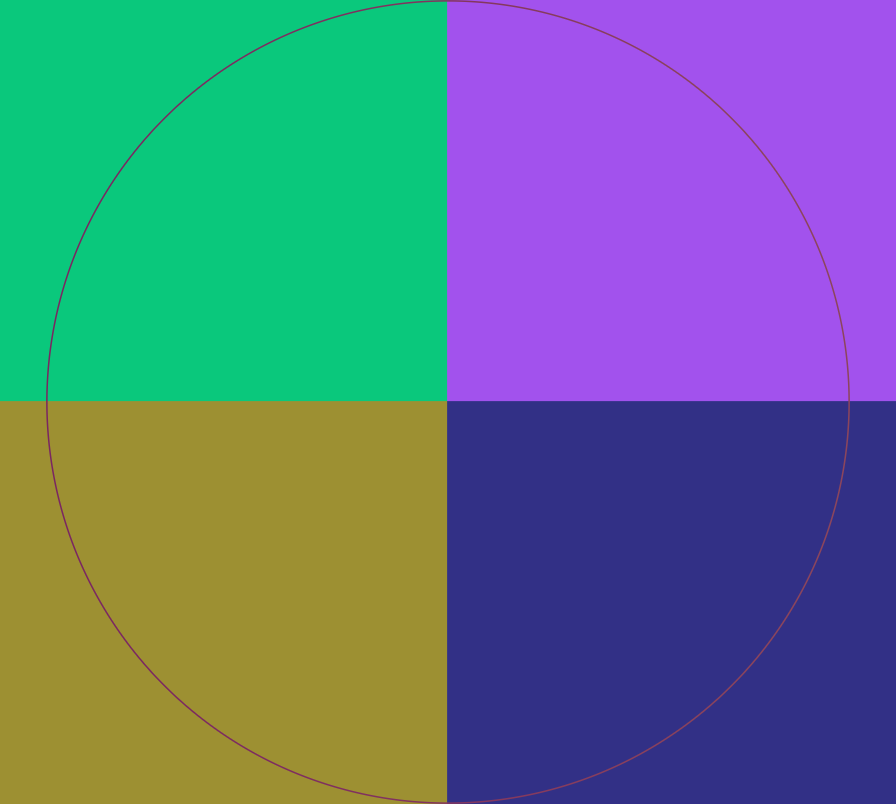
Reproduce this background procedurally as a Shadertoy shader.

```glsl
const vec3 GREEN = vec3(0.04, 0.785, 0.485);
const vec3 VIOLET = vec3(0.635, 0.32, 0.93);
const vec3 OLIVE = vec3(0.615, 0.565, 0.195);
const vec3 NAVY = vec3(0.195, 0.19, 0.525);
const vec3 RING_LEFT = vec3(0.48, 0.15, 0.38);
const vec3 RING_RIGHT = vec3(0.55, 0.27, 0.36);

// Lengths are fractions of the canvas height, measured from its centre.
const vec2 SPLIT = vec2(-0.0011, 0.0011);
const float RING_RADIUS = 0.4989;
const float RING_WIDTH = 0.0019;

// Coverage of the positive side of a signed distance, one pixel soft.
float coverage(float signedDistance, float pixel) {
    return clamp(signedDistance / pixel + 0.5, 0.0, 1.0);
}

void mainImage(out vec4 fragColor, in vec2 fragCoord) {
    float pixel = 1.0 / iResolution.y;
    vec2 p = (fragCoord - 0.5 * iResolution.xy) * pixel;

    // Four flat quadrants
    float right = coverage(p.x - SPLIT.x, pixel);
    float upper = coverage(p.y - SPLIT.y, pixel);
    vec3 color = mix(mix(OLIVE, NAVY, right), mix(GREEN, VIOLET, right), upper);

    // Hairline ring, tinted from left to right
    float ringDistance = abs(length(p) - RING_RADIUS);
    float ring = coverage(0.5 * RING_WIDTH - ringDistance, pixel);
    vec3 ringColor = mix(RING_LEFT, RING_RIGHT, smoothstep(-RING_RADIUS, RING_RADIUS, p.x));
    color = mix(color, ringColor, ring);

    fragColor = vec4(color, 1.0);
}
```
